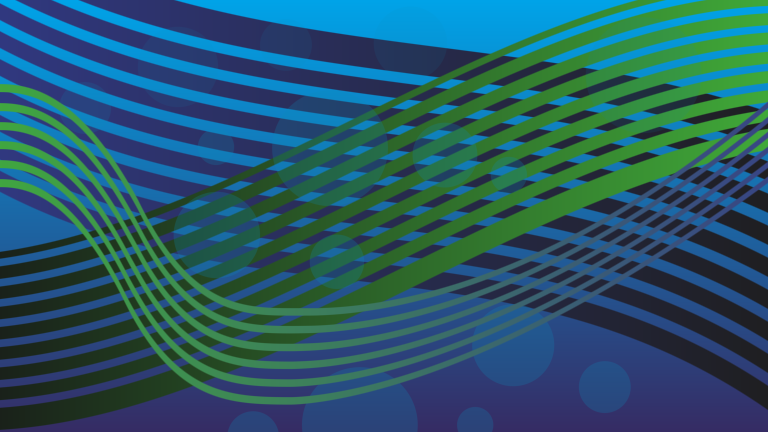
Give the GLSL for this background, as a Shadertoy shader.

```glsl
const vec3 SKY_TOP = vec3(0.00, 0.64, 0.91);
const vec3 SKY_LOW = vec3(0.21, 0.17, 0.39);
const vec3 NAVY_LEFT = vec3(0.19, 0.22, 0.50);
const vec3 NAVY_RIGHT = vec3(0.12, 0.12, 0.13);
const vec3 MOSS_LEFT = vec3(0.10, 0.13, 0.10);
const vec3 MOSS_RIGHT = vec3(0.25, 0.66, 0.22);
const vec3 WAVE_LEFT = vec3(0.25, 0.65, 0.25);
const vec3 WAVE_RIGHT = vec3(0.22, 0.27, 0.52);
const vec3 DISC_TINT = vec3(0.04, 0.54, 0.72);

// Disc centre and radius, in canvas heights
const vec3 DISCS[16] = vec3[16](
    vec3(0.764, 0.657, 0.134), vec3(0.412, 0.845, 0.093),
    vec3(0.197, 0.750, 0.060), vec3(0.662, 0.896, 0.060),
    vec3(0.500, 0.660, 0.042), vec3(0.950, 0.900, 0.085),
    vec3(1.030, 0.641, 0.075), vec3(1.178, 0.595, 0.042),
    vec3(0.502, 0.456, 0.100), vec3(0.780, 0.394, 0.063),
    vec3(1.188, 0.201, 0.095), vec3(1.400, 0.104, 0.060),
    vec3(1.100, 0.016, 0.042), vec3(0.833, 0.016, 0.134),
    vec3(0.586, -0.012, 0.060), vec3(1.490, 0.826, 0.134));

// Cubic Bezier height over t in 0..1
float bezier(float t, vec4 h) {
    float u = 1.0 - t;
    return u * u * u * h.x + 3.0 * u * u * t * h.y
         + 3.0 * u * t * t * h.z + t * t * t * h.w;
}

// Falls from start through the bend point to a trough, then climbs again.
// trough: position, height; rise: start, amount, exponent
float waveHeight(float t, float start, vec2 bend, vec2 trough, float settle, vec3 rise) {
    float before = clamp(t / bend.x, 0.0, 1.0);
    float after = clamp((trough.x - t) / (trough.x - bend.x), 0.0, 1.0);
    float falling = mix(start, bend.y, pow(before, 2.2));
    float settling = mix(trough.y, bend.y, pow(after, settle));
    float climb = max(t - rise.x, 0.0) / (1.0 - rise.x);
    return (t < bend.x ? falling : settling) + rise.y * pow(climb, rise.z);
}

// 0 at the top curve, 1 at the bottom curve
float across(float y, float top, float bottom) {
    return (top - y) / (top - bottom);
}

float bandMask(float v) {
    float soft = 0.7 * fwidth(v);
    return smoothstep(-soft, soft, 0.5 - abs(v - 0.5));
}

// Lines centred on the whole numbers 0..last
float lineMask(float s, float last, float halfWidth) {
    float d = abs(s - clamp(round(s), 0.0, last));
    float soft = 0.7 * fwidth(s);
    return 1.0 - smoothstep(-soft, soft, d - halfWidth);
}

// Solid band cut by evenly spaced gaps
float slottedBand(float v, float first, float pitch, float last, float halfWidth) {
    return bandMask(v) * (1.0 - lineMask((v - first) / pitch, last, halfWidth));
}

float discMask(vec2 p, vec3 disc) {
    float soft = 0.7 / iResolution.y;
    return 1.0 - smoothstep(-soft, soft, length(p - disc.xy) - disc.z);
}

void mainImage(out vec4 fragColor, in vec2 fragCoord) {
    vec2 p = fragCoord / iResolution.y;
    float t = fragCoord.x / iResolution.x;

    // Backdrop
    vec3 color = mix(SKY_LOW, SKY_TOP, p.y);

    // Navy band, falling to the right
    float navy = across(p.y, bezier(t, vec4(1.157, 0.847, 0.940, 0.741)),
                             bezier(t, vec4(0.556, 0.248, 0.463, 0.051)));
    color = mix(color, mix(NAVY_LEFT, NAVY_RIGHT, t),
                slottedBand(navy, 0.145, 0.1075, 7.0, 0.2));

    // Green band, rising to the right
    float moss = across(p.y, bezier(t, vec4(0.417, 0.502, 1.035, 1.046)),
                             bezier(t, vec4(0.005, 0.039, 0.549, 0.653)));
    color = mix(color, mix(MOSS_LEFT, MOSS_RIGHT, t),
                slottedBand(moss, 0.06, 0.1135, 7.0, 0.19));

    // Translucent discs, fainter near the top
    for (int i = 0; i < 16; i++) {
        float alpha = mix(0.24, 0.10, smoothstep(0.6, 0.85, DISCS[i].y));
        color = mix(color, DISC_TINT, alpha * discMask(p, DISCS[i]));
    }

    // Thin flowing lines
    float upper = waveHeight(t, 0.796, vec2(0.180, 0.525), vec2(0.384, 0.278), 3.0,
                             vec3(0.404, 0.479, 1.85));
    float lower = waveHeight(t, 0.576, vec2(0.163, 0.310), vec2(0.391, 0.072), 3.4,
                             vec3(0.378, 0.512, 1.60));
    float wave = across(p.y, upper, lower);
    color = mix(color, mix(WAVE_LEFT, WAVE_RIGHT, t), lineMask(wave * 5.0, 5.0, 0.21));

    fragColor = vec4(color, 1.0);
}
```
